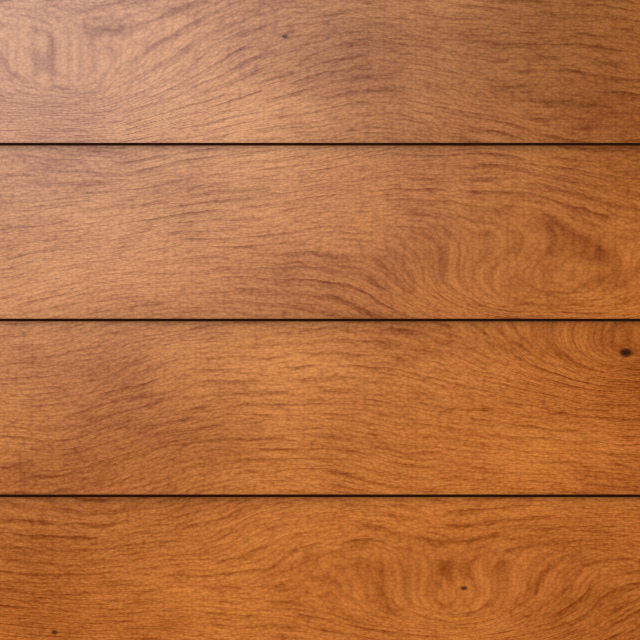
Write a three.js fragment shader that draws this texture.

```glsl
varying vec2 vUv;

const float BOARD_HEIGHT = 0.2747;
const float FIRST_SEAM = 0.2253;
const vec3 DARK_GRAIN = vec3(0.49, 0.215, 0.06);
const vec3 AMBER = vec3(0.85, 0.515, 0.235);
const vec3 SEAM = vec3(0.15, 0.07, 0.035);
const vec3 KNOT = vec3(0.24, 0.11, 0.05);
const vec3 HAZE = vec3(0.07, 0.17, 0.28);

vec2 hash2(vec2 p) {
  vec2 q = vec2(dot(p, vec2(127.1, 311.7)), dot(p, vec2(269.5, 183.3)));
  return fract(sin(q) * 43758.55);
}

// Distance to the nearest scattered cell centre
float cellular(vec2 p) {
  vec2 cell = floor(p);
  vec2 local = fract(p);
  float nearest = 2.0;
  for (int y = -1; y <= 1; y++) {
    for (int x = -1; x <= 1; x++) {
      vec2 offset = vec2(float(x), float(y));
      vec2 delta = offset + hash2(cell + offset) - local;
      nearest = min(nearest, dot(delta, delta));
    }
  }
  return sqrt(nearest);
}

// Layered, bent sines in about -1 to 1
float waves(vec2 p, float seed, float decay) {
  float sum = 0.0;
  float amp = 0.55;
  for (int i = 0; i < 5; i++) {
    sum += amp * sin(p.x + seed + 1.4 * sin(p.y + seed * 1.7));
    p = mat2(0.88, 0.47, -0.47, 0.88) * p * 1.9 + 2.3;
    amp *= decay;
  }
  return sum;
}

// Rounded rise that bends the grain into closed loops
float swirl(vec2 p, vec2 centre, vec2 size) {
  vec2 q = (p - centre) / size;
  return exp(-dot(q, q));
}

vec2 swirlCentre(float board) {
  if (board < 0.5) return vec2(0.72, 0.04);
  if (board < 1.5) return vec2(0.98, 0.45);
  if (board < 2.5) return vec2(0.82, 0.54);
  return vec2(0.10, 0.86);
}

// Thin growth line with a soft rise and a crisp end
float growthLine(float height, float spacing, float softness) {
  float phase = fract(height / spacing);
  return smoothstep(0.9 - softness, 0.88, phase) * (1.0 - smoothstep(0.9, 1.0, phase));
}

float spot(vec2 p, vec2 centre, vec2 radius) {
  return 1.0 - smoothstep(0.3, 1.2, length((p - centre) / radius));
}

float woodTone(vec2 p, float board, float height) {
  float seed = board * 7.3;
  float patches = waves(p * vec2(6.0, 14.0), seed + 4.0, 0.55);
  float bands = waves(vec2(p.x * 15.0, p.y * 5.0), seed + 1.0, 0.5);
  float strength = clamp(0.5 + 0.6 * waves(p * vec2(11.0, 19.0), seed + 8.0, 0.6), 0.0, 1.0);
  float phaseShift = 0.004 * waves(p * vec2(15.0, 23.0), seed + 2.0, 0.6);
  float tone = 0.62 + 0.18 * patches + 0.07 * bands;
  // Broken lines in two widths
  float breaks = smoothstep(0.15, 0.6, cellular(vec2(p.x * 14.0, height * 75.0) + seed));
  tone -= 0.34 * strength * breaks * growthLine(height + phaseShift, 0.019, 0.5);
  tone -= 0.18 * (1.0 - 0.5 * strength) * breaks * growthLine(height + phaseShift, 0.0083, 0.6);
  // Pores and fibres follow the bent grain
  vec2 fibre = vec2(p.x, height);
  tone += 0.32 * (0.45 - cellular(fibre * vec2(75.0, 260.0) + seed));
  tone += 0.20 * (0.45 - cellular(fibre * vec2(18.0, 110.0) + seed));
  tone += 0.27 * (0.45 - cellular(p * vec2(160.0, 215.0)));
  return clamp(tone, 0.0, 1.0);
}

void main() {
  // Stacked boards
  float row = (vUv.y - FIRST_SEAM) / BOARD_HEIGHT + 1.0;
  float board = floor(row);
  float above = fract(row) * BOARD_HEIGHT;
  float below = BOARD_HEIGHT - above;

  // Bent grain
  float height = vUv.y + 0.06 * waves(vUv * vec2(4.5, 5.5), board * 7.3, 0.36);
  height += 0.09 * swirl(vUv, swirlCentre(board), vec2(0.2, 0.075));
  vec3 color = mix(DARK_GRAIN, AMBER, woodTone(vUv, board, height));

  // Pin knots and one larger knot
  float knots = spot(vUv, vec2(0.978, 0.449), vec2(0.012, 0.008));
  for (int i = 0; i < 3; i++) {
    vec2 centre = fract(vec2(0.445, 0.943) + float(i) * vec2(0.64, 0.069));
    knots = max(knots, 0.75 * spot(vUv, centre, vec2(0.006, 0.004)));
  }
  color = mix(color, KNOT, knots);

  // Pale light from the upper left, shade at the upper right
  float reach = length((vUv - vec2(0.0, 1.0)) * vec2(0.85, 1.05));
  color += HAZE * 1.25 * (1.0 - smoothstep(0.0, 1.08, reach));
  color *= 1.0 - 0.2 * swirl(vUv, vec2(1.0, 1.0), vec2(0.4, 0.3));

  // Seams with a soft shadow on the board beneath
  color *= 1.0 - 0.42 * exp(-below / 0.006) - 0.15 * exp(-above / 0.004);
  float seam = 1.0 - smoothstep(0.0007, 0.0031, min(above, below));
  gl_FragColor = vec4(mix(color, SEAM, seam), 1.0);
}
```
